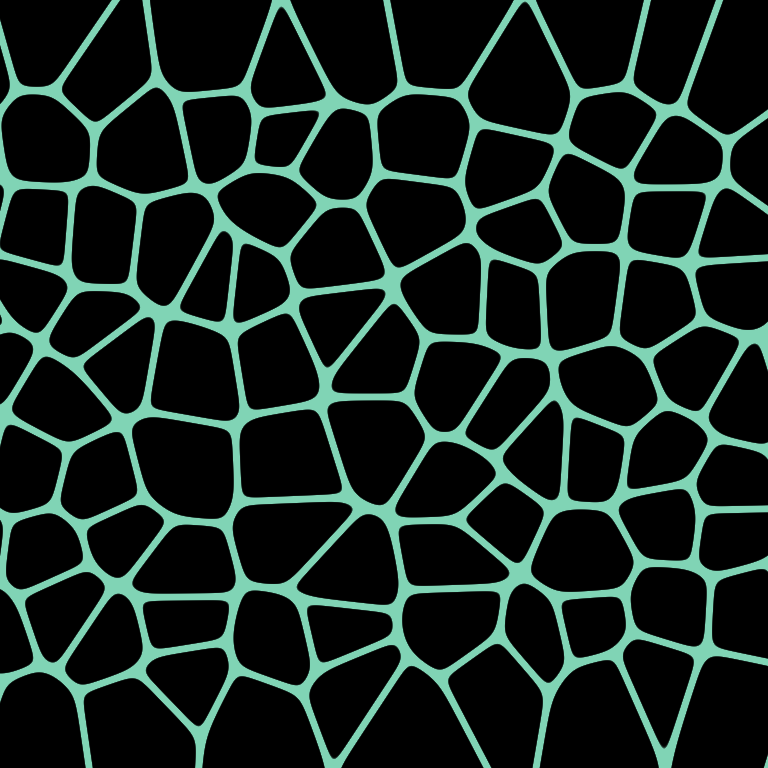
A Shadertoy shader for this pattern:

```glsl
// Mint web of thin walls around black, rounded cells.
// A jittered-grid Voronoi diagram; distances to all walls of a cell are
// blended with an exponential smooth minimum, which rounds the corners.

const vec3  CELL_COLOR  = vec3(0.0);
const vec3  WALL_COLOR  = vec3(0.50, 0.83, 0.71);
const float CELLS       = 9.7;     // cells across the canvas
const float ROWS        = 9.0;     // rows of seeds; the outer ones run off the canvas
const float JITTER      = 0.80;    // 0 = square grid, 1 = fully random
const float WALL_WIDTH  = 0.0090;  // thinnest wall, in canvas heights
const float ROUNDING    = 0.0055;  // corner blend length, in canvas heights
const float EDGE_PIXELS = 1.6;     // width of the soft edge
const float EDGE_POWER  = 3.0;     // falloff of the soft edge
const vec2  SEED        = vec2(17.0, 43.0);

vec2 hash2(vec2 p) {
    vec3 q = fract(p.xyx * vec3(0.1031, 0.1030, 0.0973));
    q += dot(q, q.yzx + 33.33);
    return fract((q.xx + q.yz) * q.zy);
}

vec2 seedPoint(vec2 id) {
    return id + 0.5 + JITTER * (hash2(id + SEED) - 0.5);
}

bool hasSeed(vec2 id) {
    return id.y >= 0.0 && id.y < ROWS;
}

// Grid id of the seed closest to p
vec2 nearestSeed(vec2 p) {
    vec2 base = floor(p);
    base.y = clamp(base.y, 0.0, ROWS - 1.0);
    vec2 nearest = base;
    float best = 1e5;
    for (int y = -2; y <= 2; y++)
    for (int x = -2; x <= 2; x++) {
        vec2 id = base + vec2(x, y);
        vec2 toSeed = seedPoint(id) - p;
        float d = dot(toSeed, toSeed);
        if (hasSeed(id) && d < best) {
            best = d;
            nearest = id;
        }
    }
    return nearest;
}

// Smoothly blended distance to the walls of the enclosing cell
float wallDistance(vec2 p) {
    vec2 home = nearestSeed(p);
    vec2 a = seedPoint(home);
    float k = ROUNDING * CELLS;
    float sum = 0.0;
    for (int y = -2; y <= 2; y++)
    for (int x = -2; x <= 2; x++) {
        vec2 id = home + vec2(x, y);
        if ((x == 0 && y == 0) || !hasSeed(id)) continue;
        vec2 b = seedPoint(id);
        float d = dot(0.5 * (a + b) - p, normalize(b - a));
        sum += exp(-d / k);
    }
    return -k * log(max(sum, 1e-30));
}

void mainImage(out vec4 fragColor, in vec2 fragCoord) {
    vec2 uv = fragCoord / iResolution.y;
    vec2 p = uv * CELLS;
    p.y -= 0.5 * (CELLS - ROWS);   // centre the rows on the canvas

    // Signed distance in canvas heights, then a soft-edged fill
    float d = wallDistance(p) / CELLS - 0.5 * WALL_WIDTH;
    float edge = EDGE_PIXELS / iResolution.y;
    float ramp = clamp(EDGE_POWER / (EDGE_POWER + 1.0) - d / edge, 0.0, 1.0);
    float wall = pow(ramp, EDGE_POWER);

    fragColor = vec4(mix(CELL_COLOR, WALL_COLOR, wall), 1.0);
}
```
